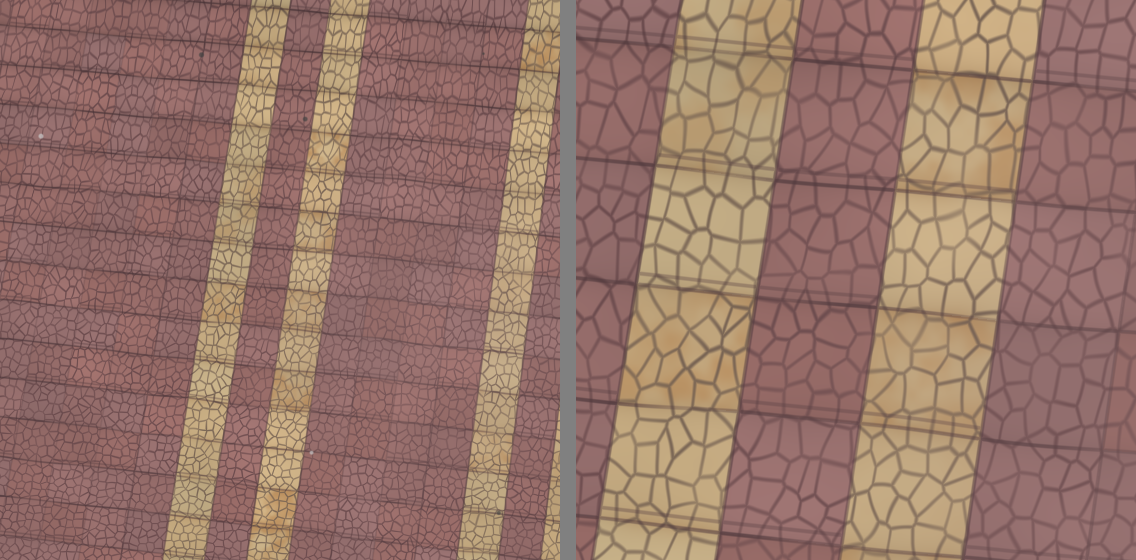
Left, the full canvas; right, a detail of the centre.
This texture is drawn by a WebGL 2 fragment shader. Its source:

```glsl
#version 300 es
precision highp float;
// Leaning rows of finely crackled tiles: muted red with pale yellow stripes, worn and stained.

uniform vec2 u_resolution;
out vec4 outColor;

const vec3 RED_TILE = vec3(0.605, 0.438, 0.428);
const vec3 YELLOW_TILE = vec3(0.795, 0.695, 0.525);
const vec3 RED_CRACK = vec3(0.41, 0.285, 0.295);
const vec3 YELLOW_CRACK = vec3(0.45, 0.375, 0.315);
const vec3 GROUT = vec3(0.33, 0.235, 0.25);
const vec3 STAIN = vec3(0.70, 0.49, 0.28);
const vec3 HAZE = vec3(0.66, 0.52, 0.52);

const float COLUMN_WIDTH = 0.075;     // at the bottom edge
const float COLUMN_TAPER = 0.0043;    // narrowing towards the top
const float FIRST_STRIPE = 0.290;     // left side of stripe at the bottom
const float LEAN = 0.159;
const float ROW_HEIGHT = 0.0700;
const float ROW_OFFSET = 0.36;
const float STRIPE_PERIOD = 7.0;      // columns between stripe pairs
const float CELLS_PER_TILE = 5.0;
const float CRACK_WIDTH = 0.065;      // in crackle cells
const float GROUT_WIDTH = 0.0011;     // half width on the canvas
const float SPECK_GRID = 6.0;

float hash(vec2 p) {
  return fract(sin(dot(p, vec2(127.1, 311.7))) * 43758.5453);
}

vec2 hash2(vec2 p) {
  return vec2(hash(p), hash(p + 57.3));
}

float noise(vec2 p) {
  vec2 i = floor(p), f = fract(p);
  f = f * f * (3.0 - 2.0 * f);
  return mix(mix(hash(i), hash(i + vec2(1, 0)), f.x),
             mix(hash(i + vec2(0, 1)), hash(i + vec2(1, 1)), f.x), f.y);
}

float fbm(vec2 p) {
  return 0.55 * noise(p) + 0.3 * noise(p * 2.1 + 7.0) + 0.15 * noise(p * 4.3 + 19.0);
}

// Distance to the nearest border between scattered cells
float cellBorder(vec2 p) {
  vec2 base = floor(p), nearest = vec2(0.0);
  float best = 9.0, border = 9.0;
  for (int y = -1; y <= 1; y++)
    for (int x = -1; x <= 1; x++) {
      vec2 cell = base + vec2(x, y);
      vec2 d = cell + 0.1 + 0.8 * hash2(cell) - p;
      if (dot(d, d) < best) { best = dot(d, d); nearest = d; }
    }
  for (int y = -2; y <= 2; y++)
    for (int x = -2; x <= 2; x++) {
      vec2 cell = base + vec2(x, y);
      vec2 d = cell + 0.1 + 0.8 * hash2(cell) - p;
      vec2 gap = d - nearest;
      if (dot(gap, gap) > 0.0001) border = min(border, dot(0.5 * (d + nearest), normalize(gap)));
    }
  return border;
}

// Stripes fill the first and third column of each period, from column zero on
float isStripe(float column) {
  float m = mod(column + 0.5, STRIPE_PERIOD);
  return column > -0.5 && (m < 1.0 || (m > 2.0 && m < 3.0)) ? 1.0 : 0.0;
}

float line(float d, float halfWidth, float soft) {
  return 1.0 - smoothstep(max(halfWidth - soft, 0.0), halfWidth + soft, abs(d));
}

void main() {
  vec2 uv = gl_FragCoord.xy / u_resolution;
  float pixel = 1.0 / min(u_resolution.x, u_resolution.y);

  // Tile coordinates with slight perspective and wobble
  float width = COLUMN_WIDTH - COLUMN_TAPER * uv.y;
  float column = (uv.x - FIRST_STRIPE - LEAN * uv.y) / width;
  float row = (uv.y + (0.12 - 0.04 * uv.y) * uv.x) / ROW_HEIGHT + ROW_OFFSET;
  row += 0.06 * (noise(vec2(column * 0.9, row * 0.7)) - 0.5);
  vec2 tile = floor(vec2(column, row));
  float side = floor(column + 0.5), level = floor(row + 0.5);
  float toSide = column - side, toLevel = row - level;
  float edge = pixel / width;
  float stripe = mix(isStripe(side - 1.0), isStripe(side), smoothstep(-edge, edge, toSide));

  // Tile faces with mottling and stains
  vec3 color = mix(RED_TILE, YELLOW_TILE, stripe);
  color *= 0.95 + 0.08 * hash(tile) + 0.14 * (fbm(uv * 9.0) - 0.5);
  color += (hash(tile + 31.0) - 0.5) * vec3(0.022, -0.012, -0.028);
  float stain = smoothstep(0.45, 1.0, hash(tile + 83.0)) * smoothstep(0.3, 0.8, fbm(uv * 34.0));
  stain += 0.5 * exp(-abs(toLevel) * 12.0) * noise(vec2(column * 3.0, level * 5.0));
  color = mix(color, STAIN, 0.6 * stripe * min(stain, 1.0));

  // Crackle, longer towards the top
  vec2 cells = CELLS_PER_TILE * vec2(column, row - 0.016 * row * row);
  cells += 0.3 * vec2(noise(cells * 0.8), noise(cells * 0.8 + 41.0));
  float soft = max(0.06, 0.8 * CELLS_PER_TILE * edge);
  float crack = line(cellBorder(cells), CRACK_WIDTH, soft);
  crack *= 0.5 + 0.45 * noise(cells * 0.7 + 11.0);
  color = mix(color, mix(RED_CRACK, YELLOW_CRACK, stripe), crack);

  // Joints between tiles, some doubled or faded, with smeared dirt near the top
  float stripeSide = max(isStripe(side), isStripe(side - 1.0));
  float sideInk = mix(0.25 + 0.5 * hash(vec2(side, 3.0)), 0.7, stripeSide);
  sideInk *= 0.6 + 0.4 * noise(vec2(side * 7.0, row * 1.5));
  float levelInk = (0.3 + 0.5 * noise(vec2(column * 1.7, level * 9.0))) * (1.0 - 0.25 * stripe);
  float doubled = line((toLevel - 0.09) * ROW_HEIGHT, GROUT_WIDTH, pixel) * step(0.55, hash(tile + 5.0));
  float joint = sideInk * line(toSide * width, GROUT_WIDTH, pixel);
  joint = max(joint, levelInk * line(toLevel * ROW_HEIGHT, GROUT_WIDTH, pixel));
  color = mix(color, GROUT, max(joint, 0.35 * doubled));
  color *= 1.0 - (0.04 + 0.13 * uv.y * uv.y) * exp(-abs(toLevel) * 9.0);

  // Scattered dark and pale specks
  vec2 spot = floor(uv * SPECK_GRID);
  float speck = length(fract(uv * SPECK_GRID) - 0.15 - 0.7 * hash2(spot + 9.0)) / SPECK_GRID;
  float radius = 0.002 + 0.004 * hash(spot + 17.0);
  float shown = step(0.75, hash(spot + 23.0)) * (1.0 - smoothstep(radius - pixel, radius + pixel, speck));
  color = mix(color, vec3(hash(spot + 61.0) > 0.6 ? 0.8 : 0.25), 0.7 * shown);

  // Pale haze on the right
  color = mix(color, HAZE, 0.22 * exp(-14.0 * dot(uv - vec2(0.78, 0.42), uv - vec2(0.78, 0.42))));
  outColor = vec4(color, 1.0);
}
```
